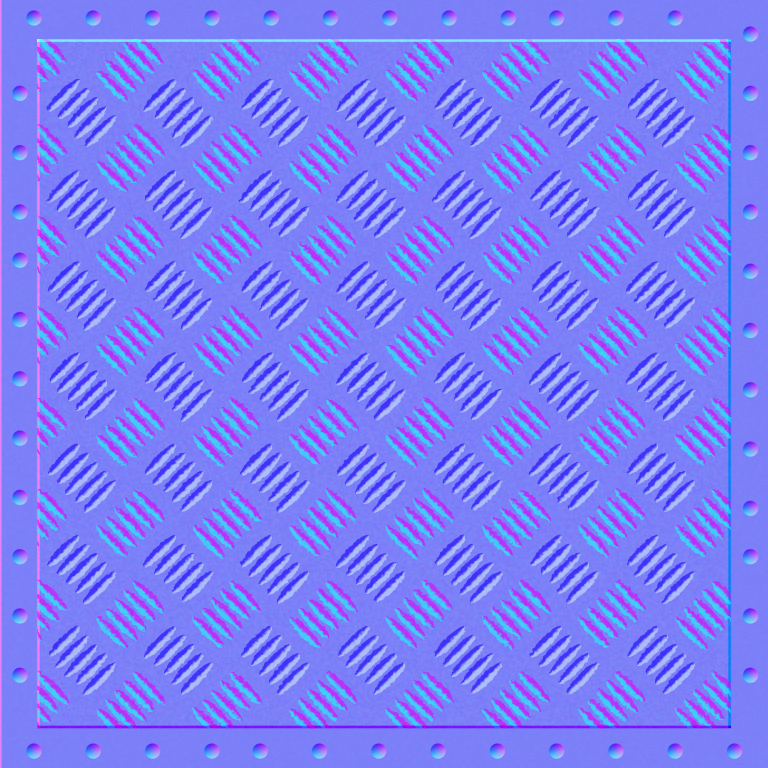
A WebGL 1 fragment shader for this texture map:

```glsl
precision highp float;

uniform vec2 u_resolution;

#define PITCH vec2(0.1256, 0.1187)
#define FIRST_TREAD vec2(0.1068, 0.1406)
#define BAR_SPACING 0.0168
#define BAR_HALF_LENGTH 0.0285
#define BAR_HALF_WIDTH 0.0066
#define PANEL_MIN vec2(0.0500, 0.0534)
#define PANEL_MAX vec2(0.9500, 0.9472)
#define RIVET_RADIUS 0.0098
#define RIVET_START 0.0443
#define RIVET_STEP 0.0772
#define RIVET_SHIFT 0.0143
#define WEAR 0.0022

float hash(vec2 p) {
  vec3 q = fract(vec3(p.xyx) * 0.1031);
  q += dot(q, q.yzx + 33.33);
  return fract((q.x + q.y) * q.z);
}

float noise(vec2 p) {
  vec2 i = floor(p);
  vec2 f = fract(p);
  f = f * f * (3.0 - 2.0 * f);
  float low = mix(hash(i), hash(i + vec2(1.0, 0.0)), f.x);
  float high = mix(hash(i + vec2(0.0, 1.0)), hash(i + vec2(1.0)), f.x);
  return mix(low, high, f.y);
}

// Slope of five tapered ridges, stacked along the unit vector "across"
vec2 treadSlope(vec2 d, vec2 across, vec2 id, float wear, float soft) {
  float a = dot(d, vec2(-across.y, across.x));
  float c = dot(d, across);
  float bar = clamp(floor(c / BAR_SPACING + 0.5), -2.0, 2.0);
  float vary = hash(id * 7.0 + bar + 40.0) - 0.5;
  c += wear - bar * BAR_SPACING;
  a += vary * 0.003 + wear;
  float s = a / (BAR_HALF_LENGTH * (1.0 + 0.08 * vary));
  float w = BAR_HALF_WIDTH * sqrt(max(0.0, 1.0 - s * s));
  float mask = smoothstep(-soft, soft, w - abs(c)) * step(abs(s), 1.0);
  return across * clamp(c / 0.0016, -1.0, 1.0) * mask;
}

// Offset along an edge to its nearest rivet; one step of the row is shorter
float rivetOffset(float t, float shortAfter, float first, float last) {
  float cut = RIVET_START + (shortAfter + 0.4) * RIVET_STEP;
  float s = t + RIVET_SHIFT * step(cut, t) - RIVET_START;
  float i = clamp(floor(s / RIVET_STEP + 0.5), first, last);
  return s - i * RIVET_STEP;
}

vec2 domeSlope(vec2 d, float soft) {
  float r = length(d);
  return 1.1 * d / RIVET_RADIUS * smoothstep(soft, -soft, r - RIVET_RADIUS);
}

float line(float d, float soft) {
  return smoothstep(soft, -soft, abs(d) - 0.0017);
}

void main() {
  vec2 p = gl_FragCoord.xy / u_resolution;
  float soft = max(0.8 / min(u_resolution.x, u_resolution.y), 0.0009);
  float wear = (noise(p * 310.0) - 0.5) * WEAR;

  // Two interleaved grids of treads, at right angles to each other
  vec2 q = (p - FIRST_TREAD) / PITCH;
  vec2 rising = clamp(floor(q + 0.5), 0.0, 6.0);
  vec2 falling = floor(q);
  vec2 slope = treadSlope((q - rising) * PITCH, vec2(0.7071, -0.7071), rising, wear, soft);
  slope += treadSlope((q - falling - 0.5) * PITCH, vec2(0.7071), falling + 20.0, wear * 1.5, soft);

  vec2 inset = min(p - PANEL_MIN, PANEL_MAX - p);
  float panel = smoothstep(-soft, soft, min(inset.x, inset.y) + 0.0015);
  slope *= panel;

  // Rivets on the frame
  float down = 1.0 - p.y;
  slope += domeSlope(vec2(rivetOffset(p.x, 8.0, 0.0, 11.0), p.y - 0.9766), soft);
  slope += domeSlope(vec2(rivetOffset(p.x, 3.0, 0.0, 12.0), p.y - 0.0221), soft);
  slope += domeSlope(vec2(p.x - 0.0260, -rivetOffset(down, 3.0, 1.0, 11.0)), soft);
  slope += domeSlope(vec2(p.x - 0.9772, -rivetOffset(down, 8.0, 0.0, 11.0)), soft);

  // Slope to colour, with green pointing down
  vec2 tint = vec2(slope.x, -slope.y) * vec2(0.33, 0.42);
  tint *= 1.0 - 0.2 * smoothstep(0.1, 0.4, tint.x + tint.y);

  // Bevel round the recessed panel and the left rim
  vec2 low = p - PANEL_MIN;
  vec2 high = p - PANEL_MAX;
  vec2 within = step(-0.0017, inset);
  float bare = 1.0 - 0.6 * smoothstep(0.1, 0.6, length(slope));
  tint.x += 0.45 * (line(low.x, soft) - line(high.x, soft)) * within.y * bare;
  tint.y += 0.42 * (line(high.y, soft) - line(low.y, soft)) * within.x;
  tint.x += 0.42 * smoothstep(0.0030, 0.0012, p.x);

  // Fine grain
  vec2 grain = vec2(noise(p * 384.0), noise(p * 384.0 + 71.0)) - 0.5;
  tint += grain * mix(0.025, 0.06, panel);

  gl_FragColor = vec4(clamp(vec3(vec2(0.485, 0.5) + tint, 0.972), 0.0, 1.0), 1.0);
}
```
